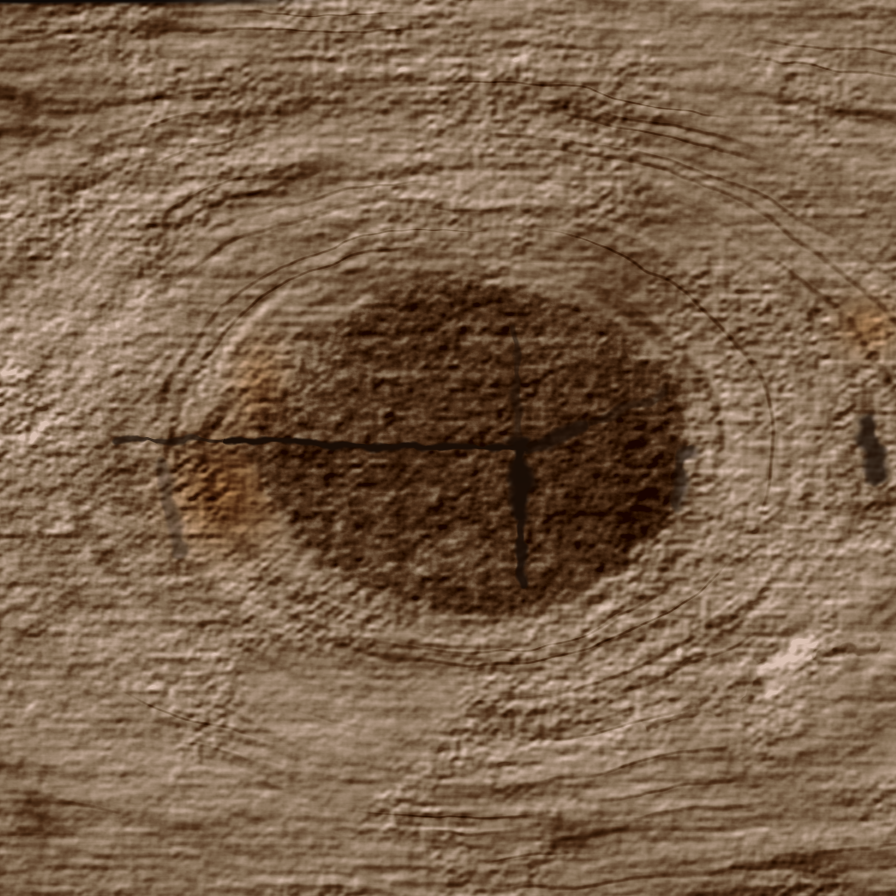
This texture is drawn by a WebGL 2 fragment shader. Its source:

```glsl
#version 300 es
precision highp float;
// Weathered plank with a dark, cracked knot. Growth rings follow an oval field
// that flattens with distance; noise along it gives a height, which is lit from
// the upper left. Soft masks then tint the knot, stains, cracks and splinters.
uniform vec2 u_resolution;
out vec4 fragColor;

float hash(vec2 p) {
  return fract(sin(dot(p, vec2(127.1, 311.7))) * 43758.5453);
}

float noise(vec2 p) {
  vec2 i = floor(p), f = fract(p);
  f = f * f * (3.0 - 2.0 * f);
  return mix(mix(hash(i), hash(i + vec2(1, 0)), f.x),
             mix(hash(i + vec2(0, 1)), hash(i + vec2(1, 1)), f.x), f.y);
}

float fbm(vec2 p) {
  float sum = 0.0, amp = 0.53;
  for (int i = 0; i < 4; i++) {
    sum += amp * noise(p);
    p = mat2(0.8, 0.6, -0.6, 0.8) * p * 2.03 + 17.3;
    amp *= 0.5;
  }
  return sum;
}

vec2 warp(vec2 p) {
  return vec2(fbm(p), fbm(p + 40.0)) - 0.5;
}

// Soft oval spot: 1 at the centre, fading outwards
float spot(vec2 p, vec2 centre, vec2 size) {
  vec2 q = (p - centre) / size;
  return exp(-dot(q, q));
}

// Line from a to b, with a smooth edge and a ragged width
float stroke(vec2 p, vec2 a, vec2 b, float width) {
  vec2 ab = b - a;
  float t = clamp(dot(p - a, ab) / dot(ab, ab), 0.0, 1.0);
  width *= 0.45 + 1.1 * noise(p * 65.0);
  return 1.0 - smoothstep(width * 0.3, width, length(p - a - ab * t));
}

// Oval distance around the knot, flattening above and below
float ringField(vec2 p) {
  vec2 q = p - vec2(0.515, 0.5) + 0.03 * warp(p * 8.0);
  float k = 0.7 / (1.0 + 3.0 * q.x * q.x + 5.0 * q.y * q.y);
  float oval = sqrt(q.y * q.y + k * q.x * q.x);
  return mix(oval, abs(q.y), 0.5 * smoothstep(0.2, 0.5, abs(q.y)));
}

float knotMask(vec2 p) {
  float k = length((p - vec2(0.527, 0.502)) / vec2(0.245, 0.187));
  k += 0.2 * (fbm(p * 26.0) - 0.5);
  return 1.0 - smoothstep(0.94, 1.04, k);
}

float height(vec2 p) {
  float knot = knotMask(p);
  float d = ringField(p), along = p.x * 6.0 + p.y * 4.0;
  float left = spot(p, vec2(0.08, 0.5), vec2(0.17, 0.24));
  float grain = 0.5 * noise(vec2(d * 62.0, along)) + 0.5 * noise(vec2(d * 130.0, along * 2.5));
  float clumps = fbm(p * vec2(38, 50));
  float chips = 0.45 * noise(p * vec2(75, 100)) + 0.42 * noise(p * vec2(150, 190) + 7.0);
  float saw = noise(vec2(p.x * 14.0, p.y * 165.0));
  float rough = 0.35 + 0.6 * smoothstep(0.4, 0.65, fbm(p * 9.0 + 3.0)) + 0.5 * left;
  return grain * mix(0.75, 0.1, knot) + chips * mix(rough, 0.95, knot) + 0.2 * saw
       + clumps * (0.35 + 0.7 * left + 0.45 * knot);
}

void main() {
  vec2 p = gl_FragCoord.xy / u_resolution;
  float knot = knotMask(p), d = ringField(p), along = p.x * 4.0 + p.y * 3.0;
  float relief = clamp(height(p) - height(p + vec2(-0.0026, 0.003)), -0.36, 0.5);
  float streak = fbm(vec2(p.x * 6.0, p.y * 105.0)) - 0.5;
  float patches = fbm(p * vec2(6, 10)) - 0.5;
  float speckle = fbm(p * vec2(85, 100)) - 0.5;

  // Plank tone: broad bands and thin, broken grooves along the rings
  float tone = 0.61 + 0.22 * (noise(vec2(d * 50.0, along)) - 0.5);
  tone += 0.3 * streak + 0.25 * patches + 0.28 * speckle;
  float line = 1.0 - abs(2.0 * noise(vec2(d * 58.0, along * 0.9) + 31.0) - 1.0);
  float broken = smoothstep(0.35, 0.65, noise(vec2(d * 22.0, along * 2.0)));
  tone -= 0.26 * smoothstep(0.78, 0.98, line) * broken;
  tone += 0.14 * spot(p, vec2(0.88, 0.4), vec2(0.13, 0.1));
  tone += 0.07 * spot(p, vec2(0.13, 0.62), vec2(0.14, 0.13));
  tone -= 0.2 * spot(p, vec2(0.7, 0.68), vec2(0.07, 0.05));
  tone -= 0.12 * spot(p, vec2(0.26, 0.46), vec2(0.06, 0.08));

  // Knot tone, smoother and lighter at the upper right and the left rim
  float core = 0.19 + 0.28 * streak + 0.6 * speckle + 0.2 * patches;
  core += 0.17 * spot(p, vec2(0.66, 0.64), vec2(0.08, 0.06));
  core += 0.24 * spot(p, vec2(0.32, 0.59), vec2(0.06, 0.06));
  core += 0.12 * spot(p, vec2(0.5, 0.37), vec2(0.09, 0.03));
  core -= 0.13 * spot(p, vec2(0.73, 0.46), vec2(0.06, 0.1));
  tone = mix(tone, core, knot) + relief * mix(1.4, 1.0, knot);

  // Splintered ridge with a shadow beneath, and a pale chip on it
  vec2 w = p + 0.045 * warp(p * 28.0);
  tone += 0.2 * stroke(w, vec2(0.69, 0.197), vec2(0.97, 0.297), 0.014);
  tone -= 0.24 * stroke(w, vec2(0.72, 0.186), vec2(0.98, 0.28), 0.01);
  tone += 0.45 * stroke(w, vec2(0.862, 0.242), vec2(0.895, 0.262), 0.022);

  // Tone to colour, from dark brown through tan to pale grey
  vec3 colour = mix(vec3(0.19, 0.09, 0.02), vec3(0.32, 0.2, 0.11), clamp(tone / 0.25, -0.7, 1.0));
  colour = mix(colour, vec3(0.53, 0.44, 0.34), clamp((tone - 0.25) / 0.35, 0.0, 1.0));
  colour = mix(colour, vec3(0.75, 0.65, 0.58), clamp((tone - 0.6) / 0.4, 0.0, 1.5));

  // Warm stains
  float stain = spot(p, vec2(0.25, 0.45), vec2(0.06, 0.06)) * (1.0 - knot);
  stain += 0.8 * spot(p, vec2(0.97, 0.635), vec2(0.035, 0.03));
  stain += 0.7 * spot(p, vec2(0.29, 0.57), vec2(0.03, 0.05));
  colour *= mix(vec3(1), vec3(1.02, 0.86, 0.64), min(stain, 1.0));

  // Cracks: long level one, upright one, fainter branches and a side hole
  vec2 c = p + 0.016 * warp(p * 33.0);
  float crack = 0.7 * stroke(c, vec2(0.13, 0.506), vec2(0.29, 0.507), 0.0045);
  crack = max(crack, stroke(c, vec2(0.25, 0.507), vec2(0.59, 0.499), 0.006));
  crack = max(crack, stroke(c, vec2(0.583, 0.505), vec2(0.581, 0.425), 0.015));
  crack = max(crack, 0.9 * stroke(c, vec2(0.582, 0.43), vec2(0.585, 0.345), 0.008));
  crack = max(crack, 0.5 * stroke(c, vec2(0.58, 0.51), vec2(0.573, 0.63), 0.007));
  crack = max(crack, 0.75 * stroke(c, vec2(0.59, 0.498), vec2(0.65, 0.525), 0.011));
  crack = max(crack, 0.45 * stroke(c, vec2(0.65, 0.525), vec2(0.74, 0.56), 0.007));
  crack = max(crack, 0.65 * stroke(c, vec2(0.768, 0.5), vec2(0.752, 0.44), 0.013));
  crack = max(crack, 0.75 * stroke(c, vec2(0.972, 0.525), vec2(0.98, 0.465), 0.016));
  crack = max(crack, 0.4 * stroke(c, vec2(0.182, 0.485), vec2(0.2, 0.385), 0.011));
  colour = mix(colour, vec3(0.1, 0.05, 0.02), crack);

  // Dark gap along the top left border
  float gap = smoothstep(0.993, 0.999, p.y + 0.004 * streak) * (1.0 - smoothstep(0.15, 0.4, p.x));
  fragColor = vec4(mix(colour, vec3(0.05, 0.03, 0.02), gap), 1.0);
}
```
